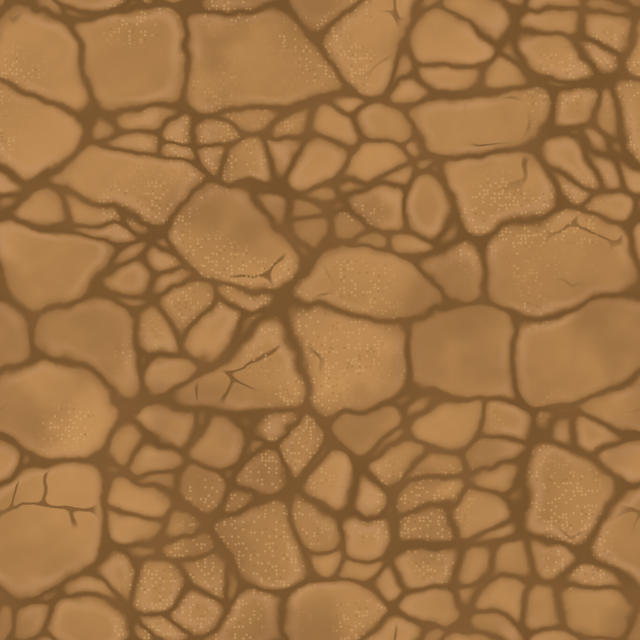
A WebGL 2 fragment shader for this texture:

```glsl
#version 300 es
precision highp float;
// Painted dry-stone ground: rounded ochre stones parted by soft brown grooves.
// A wrapped, weighted Voronoi grid makes the big stones, a finer one breaks some
// of them up and cracks others; wrapped noise adds brushwork, rims and grit.
uniform vec2 u_resolution;
out vec4 outColor;

const vec2 BIG_GRID = vec2(6.0, 8.0);
const vec2 SMALL_GRID = vec2(11.0, 14.0);
const float SPLIT_SHARE = 0.48;
const float JITTER = 0.84;
const float SIZE_SPREAD = 0.36;
const float GRIT_GRID = 170.0;
const vec3 GROOVE = vec3(0.45, 0.315, 0.17);
const vec3 SHADE = vec3(0.57, 0.405, 0.235);
const vec3 STONE_DARK = vec3(0.635, 0.46, 0.27);
const vec3 STONE_LIGHT = vec3(0.755, 0.555, 0.34);
const vec3 RIM = vec3(0.77, 0.575, 0.395);
const vec3 GRIT = vec3(0.84, 0.67, 0.44);

// Three random values for a lattice cell that wraps at the period.
vec3 hash(vec2 cell, vec2 period, float seed) {
    uvec3 v = uvec3(uvec2(mod(cell, period)), uint(seed));
    v = v * 1664525u + 1013904223u;
    v.x += v.y * v.z; v.y += v.z * v.x; v.z += v.x * v.y;
    v ^= v >> 16u;
    v.x += v.y * v.z; v.y += v.z * v.x; v.z += v.x * v.y;
    return vec3(v >> 8u) / 16777216.0;
}

float noise(vec2 p, vec2 period, float seed) {
    vec2 i = floor(p), f = p - i;
    f = f * f * (3.0 - 2.0 * f);
    float a = hash(i, period, seed).x;
    float b = hash(i + vec2(1, 0), period, seed).x;
    float c = hash(i + vec2(0, 1), period, seed).x;
    float d = hash(i + vec2(1, 1), period, seed).x;
    return mix(mix(a, b, f.x), mix(c, d, f.x), f.y);
}

float fbm(vec2 uv, float period, float seed) {
    float sum = 0.0, gain = 0.53;
    for (int i = 0; i < 4; i++) {
        sum += gain * noise(uv * period, vec2(period), seed + float(i));
        period *= 2.0;
        gain *= 0.5;
    }
    return sum;
}

float smoothMin(float a, float b, float k) {
    float h = max(k - abs(a - b), 0.0) / k;
    return min(a, b) - 0.25 * h * h * k;
}

// Returns rounded border distance in canvas units, offset from the stone's
// centre in cells, and a random value of the stone.
vec4 stones(vec2 uv, vec2 grid, float seed) {
    vec2 p = uv * grid, base = floor(p), bestCell = base, bestOffset = vec2(0);
    float best = 1e3, id = 0.0;
    for (int k = 0; k < 25; k++) {
        vec2 cell = base + vec2(k % 5 - 2, k / 5 - 2);
        vec3 h = hash(cell, grid, seed);
        vec2 offset = cell + 0.5 + JITTER * (h.xy - 0.5) - p;
        float power = dot(offset, offset) - SIZE_SPREAD * h.z;
        if (power < best) {
            best = power;
            bestCell = cell;
            bestOffset = offset;
            id = fract(h.x * 17.0 + h.y * 31.0);
        }
    }
    float border = 1.0;
    for (int k = 0; k < 25; k++) {
        if (k == 12) continue;
        vec2 cell = bestCell + vec2(k % 5 - 2, k / 5 - 2);
        vec3 h = hash(cell, grid, seed);
        vec2 offset = cell + 0.5 + JITTER * (h.xy - 0.5) - p;
        float power = dot(offset, offset) - SIZE_SPREAD * h.z;
        float d = 0.5 * (power - best) / max(length(offset - bestOffset), 0.05);
        border = smoothMin(border, d, 0.13);
    }
    return vec4(2.0 * max(border, 0.0) / (grid.x + grid.y), -bestOffset, id);
}

void main() {
    vec2 uv = gl_FragCoord.xy / u_resolution;
    float pixel = 1.0 / u_resolution.y;

    // Wobbly outlines
    vec2 warp = vec2(fbm(uv, 7.0, 11.0), fbm(uv, 7.0, 21.0)) - 0.5;
    vec2 wobble = vec2(fbm(uv, 28.0, 31.0), fbm(uv, 28.0, 41.0)) - 0.5;
    vec2 q = uv + 0.065 * warp + 0.011 * wobble;

    // Big stones, some of them split into small ones
    vec4 big = stones(q, BIG_GRID, 3.0);
    vec4 small = stones(q, SMALL_GRID, 7.0);
    bool split = big.w < SPLIT_SHARE;
    float border = split ? smoothMin(big.x, small.x, 0.012) : big.x;
    border = max(border, 0.0);
    float id = split ? fract(big.w * 7.0 + small.w) : fract(big.w * 13.0);
    vec2 local = split ? small.yz : big.yz;

    // Stone faces: tilted tone, clouds and slanted brush strokes
    float cloud = fbm(uv, 5.0, 51.0);
    float mottle = fbm(uv, 18.0, 61.0);
    vec2 slant = vec2(6.0 * (uv.x + uv.y), 40.0 * uv.y - 20.0 * uv.x);
    float stroke = noise(slant + 3.0 * warp, vec2(6.0, 20.0), 71.0);
    float angle = 6.2832 * id;
    float tone = 0.56 + 0.34 * (id - 0.5) + 0.28 * dot(local, vec2(cos(angle), sin(angle)))
        + 0.9 * (cloud - 0.5) + 0.5 * (mottle - 0.5) + 0.16 * (stroke - 0.5);
    vec3 color = mix(STONE_DARK, STONE_LIGHT, clamp(tone, 0.0, 1.0));

    // Pale worn rims and broad shade towards the grooves
    float patches = noise(uv * 16.0, vec2(16.0), 81.0);
    float rim = smoothstep(0.006, 0.012, border) * (1.0 - smoothstep(0.013, 0.026, border));
    color = mix(color, RIM, 0.62 * rim * smoothstep(0.2, 0.8, patches));
    float smear = smoothstep(0.55, 0.78, fbm(uv, 6.0, 91.0));
    color = mix(color, SHADE, 0.6 * smear);
    color = mix(color, SHADE, 0.8 * exp(-border * border / 0.00010));

    // Grooves of changing width and depth
    float vary = noise(uv * 13.0, vec2(13.0), 101.0);
    float width = mix(0.0045, 0.0085, vary);
    float groove = 1.0 - smoothstep(0.15 * width, width + pixel, border);
    color = mix(color, GROOVE, groove * mix(0.62, 0.95, patches));

    // Thin branching cracks in a few unsplit stones
    float crack = 1.0 - smoothstep(0.0004, 0.0022 + pixel, small.x);
    float crackArea = smoothstep(0.58, 0.74, noise(uv * 9.0, vec2(9.0), 111.0));
    crack *= split ? 0.0 : crackArea * smoothstep(0.008, 0.02, border);
    color = mix(color, GROOVE, 0.75 * crack);

    // Grit: sparse pale specks and dull pits
    vec2 gritUv = uv * GRIT_GRID;
    vec3 h = hash(floor(gritUv), vec2(GRIT_GRID), 121.0);
    float speck = length(fract(gritUv) - 0.3 - 0.4 * h.xy);
    speck = 1.0 - smoothstep(0.08, 0.3 + pixel * GRIT_GRID, speck);
    float gritArea = smoothstep(0.5, 0.68, fbm(uv, 9.0, 131.0)) * (1.0 - groove);
    color = mix(color, GRIT, 0.5 * speck * gritArea * step(0.72, h.z));
    color = mix(color, SHADE, 0.4 * speck * gritArea * step(h.z, 0.09));

    outColor = vec4(color, 1.0);
}
```
